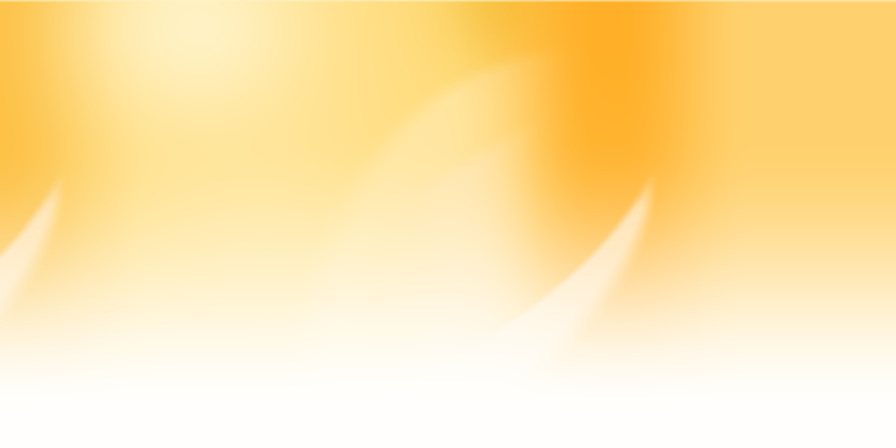
Give the GLSL for this background, as a Shadertoy shader.

```glsl
// Draws a warm golden backdrop with soft light, sweeping petals and a white base.
#define AMBER  vec3(0.99, 0.75, 0.25)
#define GOLD   vec3(1.00, 0.86, 0.48)
#define CREAM  vec3(1.00, 0.95, 0.78)
#define OCHRE  vec3(0.96, 0.76, 0.24)
#define ORANGE vec3(1.00, 0.68, 0.14)
#define HONEY  vec3(1.00, 0.82, 0.43)
#define PEACH  vec3(1.00, 0.91, 0.77)
#define WHITE  vec3(1.00, 0.998, 0.99)
#define FADE_TOP 0.70
#define FADE_BOTTOM 0.07
#define PETAL_TIP vec2(0.729, 0.635)
#define PETAL_SPACING 0.66

// Soft elliptical spot: 1 at the centre, falling smoothly to 0.
float spot(vec2 p, vec2 centre, vec2 radius) {
    vec2 d = (p - centre) / radius;
    return exp(-dot(d, d));
}

// Falling step: 1 below lo, 0 above hi.
float below(float lo, float hi, float v) {
    return 1.0 - smoothstep(lo, hi, v);
}

// Curved blade hanging from its tip: crisp left edge, softer right edge.
float petal(vec2 p, vec2 tip) {
    float drop = max(tip.y - p.y, 0.0);
    float left = tip.x - 0.20 * drop - 0.72 * drop * drop;
    float right = tip.x + 0.004 - 0.60 * drop * drop;
    float blur = 0.006 + 0.07 * drop;
    float body = smoothstep(left - 0.004, left + 0.010, p.x)
               * below(right - blur, right + 0.5 * blur, p.x);
    return body * smoothstep(0.0, 0.12, drop);
}

// Broad arched sheet of light, blurrier towards its foot.
float archedSheet(vec2 p) {
    float q = length((p - vec2(0.68, 0.20)) / vec2(0.36, 0.71));
    float blur = mix(0.16, 0.06, smoothstep(0.45, 0.85, p.y));
    return below(1.01 - blur, 1.015, q) * below(0.48, 0.66, p.x);
}

// Brighter fold under a slanted edge inside the sheet.
float fold(vec2 p) {
    float slant = 0.753 + 1.15 * (p.x - 0.605);
    return below(slant - 0.045, slant + 0.008, p.y)
         * smoothstep(0.42, 0.52, p.x) * below(0.53, 0.615, p.x);
}

void mainImage(out vec4 fragColor, in vec2 fragCoord) {
    vec2 p = fragCoord / iResolution.xy;

    // Broad colour bands and glow
    vec3 color = mix(GOLD, AMBER, below(0.0, 0.18, p.x));
    color = mix(color, CREAM, 0.40 * spot(p, vec2(0.30, 0.50), vec2(0.18, 0.28)));
    color = mix(color, CREAM, 0.95 * spot(p, vec2(0.22, 0.94), vec2(0.14, 0.24)));
    color = mix(color, OCHRE, 0.75 * spot(p, vec2(0.56, 1.0), vec2(0.07, 0.14)));
    color = mix(color, HONEY, smoothstep(0.60, 0.72, p.x));
    float beam = smoothstep(0.50, 0.67, p.x) * below(0.69, 0.84, p.x);
    color = mix(color, ORANGE, beam * mix(0.72, 0.95, smoothstep(0.4, 0.95, p.y)));

    // Translucent sheets
    color = mix(color, mix(CREAM, PEACH, 0.35), 0.45 * archedSheet(p));
    color = mix(color, PEACH, 0.40 * fold(p));

    // Repeated petals
    for (int i = 0; i < 2; i++) {
        vec2 tip = PETAL_TIP - vec2(PETAL_SPACING * float(i), 0.0);
        color = mix(color, PEACH, 0.78 * petal(p, tip));
    }

    // White base and thin pale rim along the top
    color = mix(color, WHITE, below(FADE_BOTTOM, FADE_TOP, p.y));
    color = mix(color, CREAM, 0.6 * smoothstep(0.994, 0.999, p.y));
    fragColor = vec4(color, 1.0);
}
```
